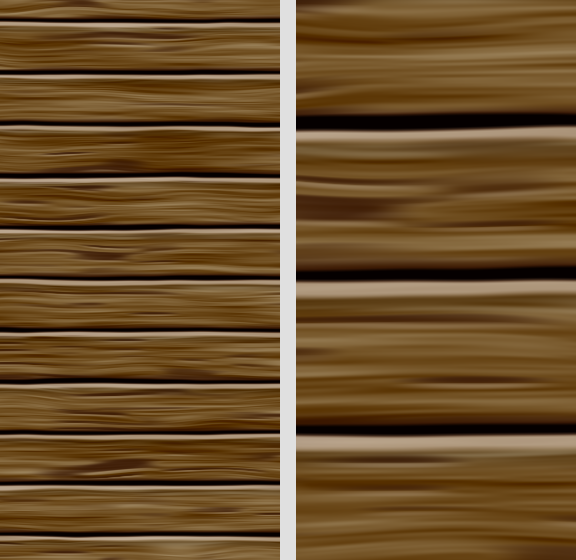
Left, the full canvas; right, a detail of the centre.
Give the GLSL for this texture, as a WebGL 1 fragment shader.

```glsl
precision highp float;
// Weathered horizontal boards: eleven dark, slightly wavy seams, each with a
// pale worn lip below it. Stretched value noise makes the grain, and an
// embossed noise layer gouges dark cracks with lit edges into patches of it.

uniform vec2 u_resolution;

#define BOARDS 10.9          // boards over the canvas height
#define FIRST_SEAM 0.038     // distance of the top seam from the top edge
#define SEAM_HALF 0.036      // half width of a seam, in boards
#define SEAM_WAVE 0.045      // waviness of a seam, in boards
#define GRAIN_GAIN 6.5       // contrast of the grain
#define CRACK_GAIN 0.8       // strength of the cracks
#define WOOD vec3(0.44, 0.31, 0.13)
#define GRAIN_STEP vec3(0.065, 0.078, 0.088)
#define LIP vec3(0.74, 0.66, 0.57)
#define RUST vec3(0.21, 0.08, 0.01)
#define GAP vec3(0.02, 0.0, 0.0)

float hash(vec2 p) {
  return fract(sin(dot(p, vec2(127.1, 311.7))) * 43758.5453);
}

// Smooth value noise, 0 to 1
float noise(vec2 p) {
  vec2 i = floor(p), f = fract(p);
  f = f * f * (3.0 - 2.0 * f);
  return mix(mix(hash(i), hash(i + vec2(1.0, 0.0)), f.x),
             mix(hash(i + vec2(0.0, 1.0)), hash(i + 1.0), f.x), f.y);
}

// Long streaks in three sizes, centred on zero
float grain(vec2 p) {
  float sum = 0.0, weight = 0.42;
  vec2 scale = vec2(2.2, 11.0);
  for (int i = 0; i < 3; i++) {
    sum += weight * (noise(p * scale + float(i) * 17.3) - 0.5);
    scale *= vec2(1.9, 1.95);
    weight *= 0.78;
  }
  return sum;
}

// Short, thin gouges
float crack(vec2 p) {
  return smoothstep(0.58, 0.92, noise(p * vec2(4.5, 15.0) + 51.7));
}

void main() {
  vec2 uv = gl_FragCoord.xy / u_resolution;
  float pixel = BOARDS / u_resolution.y;
  float row = (1.0 - uv.y - FIRST_SEAM) * BOARDS;   // grows downwards

  // Signed distance to the nearest seam, positive below it
  float seam = floor(row + 0.5);
  float wave = noise(vec2(uv.x * 3.0, seam * 7.3)) - 0.5
             + 0.3 * (noise(vec2(uv.x * 11.0, seam * 5.1 + 40.0)) - 0.5);
  float d = row - seam - SEAM_WAVE * wave;
  float board = seam - step(d, 0.0);

  // Wood coordinates: own offset per board, gently bent streaks
  vec2 p = vec2(uv.x + 9.0 * hash(vec2(board, 3.7)), row + board * 5.0);
  p.y += 0.14 * (noise(p * vec2(4.0, 2.5)) - 0.5);

  // Grain, broad stains and tone of the board
  float tone = GRAIN_GAIN * grain(p);
  tone += 1.1 * (noise(p * vec2(2.0, 1.8) + 80.0) - 0.5);
  tone += 0.5 * (hash(vec2(board, 9.1)) - 0.5);
  vec3 color = WOOD + GRAIN_STEP * tone;

  // Cracks gather in patches, mostly left of the middle
  float patches = smoothstep(0.35, 0.85, noise(p * vec2(3.2, 2.6) + 23.0)
                + 0.22 * exp(-18.0 * (uv.x - 0.33) * (uv.x - 0.33)));
  float gouge = crack(p) * patches;
  float lit = max(crack(p - vec2(0.0, 0.035)) * patches - gouge, 0.0);
  color = mix(color, RUST, CRACK_GAIN * gouge);
  color = mix(color, LIP, 0.55 * CRACK_GAIN * lit);

  // Rusty shade above the seam and faint shade under the lip
  float wear = noise(vec2(uv.x * 5.0, seam * 3.9 + 11.0));
  float shade = smoothstep(-0.07 - 0.1 * wear, -0.03, d) * step(d, 0.0);
  color = mix(color, RUST, 0.85 * shade);
  color *= 1.0 - 0.13 * smoothstep(0.1, 0.16, d) * (1.0 - smoothstep(0.16, 0.3, d));

  // Pale lip, softer and thinner where worn
  float lipEnd = 0.105 + 0.035 * wear;
  float lip = step(0.0, d) * (1.0 - smoothstep(lipEnd - 0.025, lipEnd + 0.03, d));
  float fade = 0.72 + 0.28 * noise(vec2(uv.x * 4.0, seam * 6.7 + 60.0));
  vec3 lipColor = LIP + 0.6 * GRAIN_STEP * (noise(p * vec2(3.0, 40.0)) - 0.5);
  color = mix(color, lipColor, lip * fade);

  // Black gap of uneven width, with a thin rusty rim
  float halfWidth = SEAM_HALF * (0.65 + 0.7 * noise(vec2(uv.x * 4.0, seam * 8.3)));
  float soft = max(pixel, 0.014);
  float rim = 1.0 - smoothstep(halfWidth, halfWidth + 1.8 * soft, abs(d));
  float gap = 1.0 - smoothstep(halfWidth - soft, halfWidth + soft, abs(d));
  color = mix(color, RUST, 0.7 * rim);
  color = mix(color, GAP, gap);

  gl_FragColor = vec4(clamp(color, 0.0, 1.0), 1.0);
}
```
